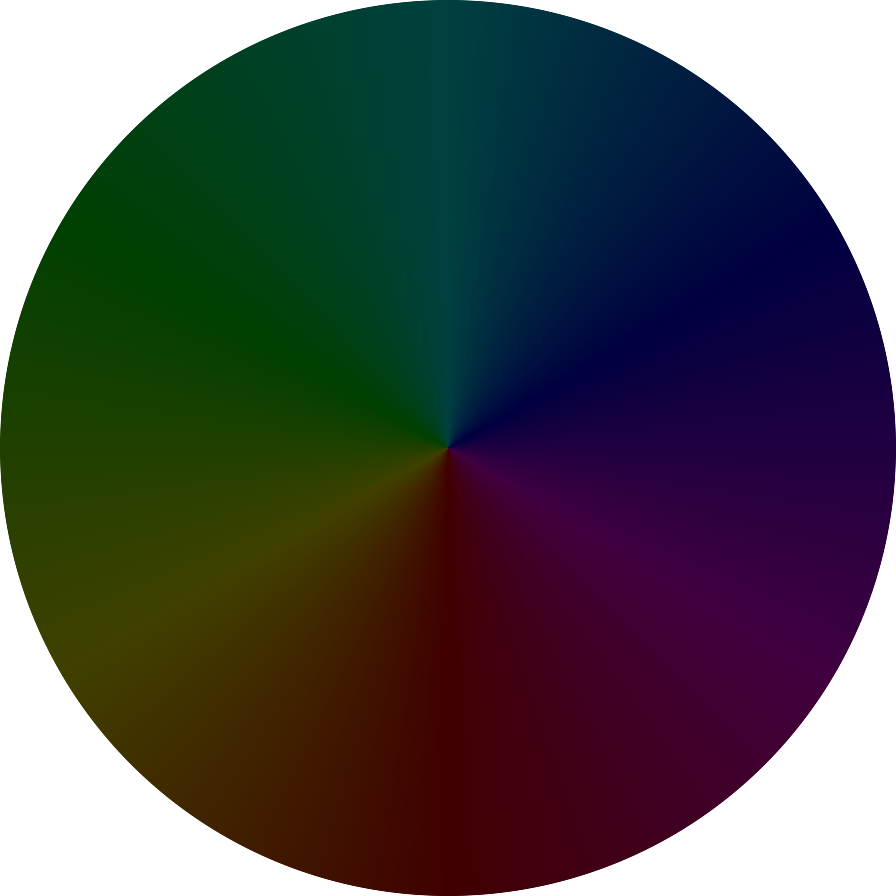
This background is drawn by a WebGL 2 fragment shader. Its source:

```glsl
#version 300 es
precision highp float;
// Draws a dark hue wheel that fills the canvas width, on a white ground.

uniform vec2 u_resolution;
out vec4 fragColor;

// Fully saturated colour for a hue in turns.
vec3 hueColor(float hue) {
  vec3 sector = fract(hue + vec3(0.0, 2.0, 1.0) / 3.0) * 6.0;
  return clamp(abs(sector - 3.0) - 1.0, 0.0, 1.0);
}

void main() {
  float side = min(u_resolution.x, u_resolution.y);
  vec2 p = (gl_FragCoord.xy - 0.5 * u_resolution) / side;

  // Hue runs clockwise, with red pointing straight down.
  float hue = atan(-p.x, -p.y) / 6.28319;
  vec3 wheel = 0.25 * hueColor(hue);

  // Disc edge, smoothed over about one pixel.
  float edge = 0.5 / side;
  float outside = smoothstep(-edge, edge, length(p) - 0.5);

  fragColor = vec4(mix(wheel, vec3(1.0), outside), 1.0);
}
```
